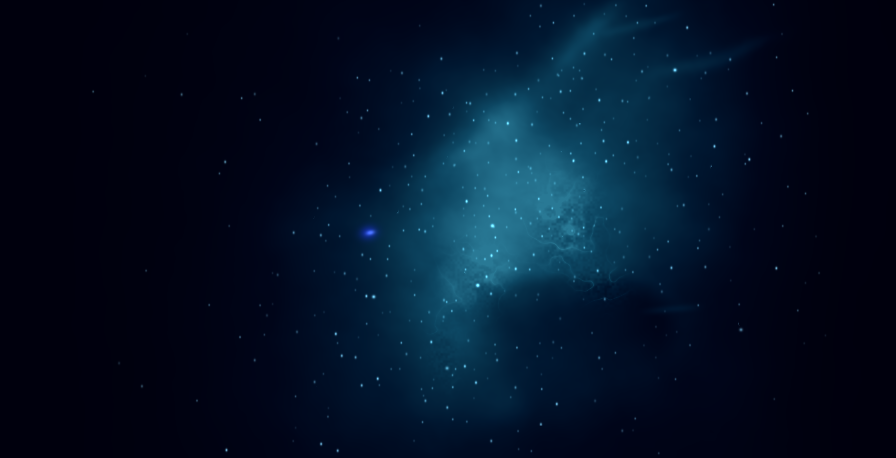
This background is drawn by a Shadertoy shader. Its source:

```glsl
// A teal nebula glowing on a near-black blue sky, with wisps and fine stars.
// Soft ellipses and tapered streaks sum to one light value, which noise
// roughens and a colour ramp tints; stars come from jittered grid cells.

#define CLOUD_AMOUNT 0.30
#define WARP_AMOUNT 0.07
#define FILAMENT_GAIN 0.30
#define STAR_GAIN 0.75
#define STAR_RADIUS 0.0024
#define GRAIN_GAIN 0.16

float hash(vec2 p) {
    vec3 q = fract(vec3(p.xyx) * 0.1031);
    q += dot(q, q.yzx + 33.33);
    return fract((q.x + q.y) * q.z);
}

float noise(vec2 p) {
    vec2 i = floor(p), f = fract(p);
    f = f * f * (3.0 - 2.0 * f);
    return mix(mix(hash(i), hash(i + vec2(1, 0)), f.x),
               mix(hash(i + vec2(0, 1)), hash(i + vec2(1, 1)), f.x), f.y);
}

float fbm(vec2 p) {
    float sum = 0.0, amp = 0.5;
    for (int i = 0; i < 5; i++) {
        sum += amp * noise(p);
        p = mat2(1.6, 1.2, -1.2, 1.6) * p + 7.3;
        amp *= 0.5;
    }
    return sum;
}

// Soft ellipse turned by an angle
float glow(vec2 p, vec2 centre, vec2 radius, float angle) {
    float c = cos(angle), s = sin(angle);
    vec2 q = mat2(c, -s, s, c) * (p - centre) / radius;
    return exp(-dot(q, q));
}

// Soft line from a to b, fading at both ends
float streak(vec2 p, vec2 a, vec2 b, float width) {
    vec2 ab = b - a;
    float t = clamp(dot(p - a, ab) / dot(ab, ab), 0.0, 1.0);
    float d = length(p - a - ab * t) / width;
    return exp(-d * d) * (0.15 + 3.4 * t * (1.0 - t));
}

float dotStar(vec2 offset, float radius) {
    float r = max(radius, 0.55 / iResolution.y);
    return exp(-dot(offset, offset) / (r * r));
}

// One jittered star per grid cell, kept with the given chance
float starLayer(vec2 p, float cells, float chance, float radius) {
    vec2 id = floor(p * cells);
    vec2 jitter = 0.2 + 0.6 * vec2(hash(id + 3.7), hash(id + 19.1));
    float power = hash(id + 41.3);
    vec2 offset = (fract(p * cells) - jitter) / cells;
    offset.y *= 0.75;
    return step(hash(id + 71.9), chance) * (0.25 + power * power) * dotStar(offset, radius);
}

vec3 ramp(float light) {
    vec3 c = mix(vec3(0.0, 0.0, 0.05), vec3(0.0, 0.02, 0.10), clamp(light * 5.0, 0.0, 1.0));
    c = mix(c, vec3(0.0, 0.09, 0.19), clamp(light * 5.0 - 1.0, 0.0, 1.0));
    c = mix(c, vec3(0.02, 0.18, 0.28), clamp(light * 5.0 - 2.0, 0.0, 1.0));
    c = mix(c, vec3(0.05, 0.28, 0.39), clamp(light * 5.0 - 3.0, 0.0, 1.0));
    return mix(c, vec3(0.13, 0.42, 0.53), clamp(light * 5.0 - 4.0, 0.0, 1.4));
}

void mainImage(out vec4 fragColor, in vec2 fragCoord) {
    // Height units, stretched to keep the layout on other aspects
    vec2 p = fragCoord / iResolution.xy * vec2(1.954, 1.0);
    vec2 bend = vec2(fbm(p * 4.0), fbm(p * 4.0 + 31.0)) - 0.48;
    vec2 w = p + WARP_AMOUNT * bend;

    // Broad haze, bright core and lower lobes
    float light = 0.24 * glow(w, vec2(1.12, 0.48), vec2(0.72, 0.85), 0.0);
    light += 0.43 * glow(w, vec2(1.17, 0.56), vec2(0.56, 0.34), 0.72);
    light += 0.30 * glow(w, vec2(1.19, 0.58), vec2(0.24, 0.19), 0.5);
    light += 0.20 * glow(w, vec2(1.04, 0.43), vec2(0.10, 0.17), -0.25);
    light += 0.13 * glow(w, vec2(0.97, 0.25), vec2(0.09, 0.16), 0.0);
    light += 0.10 * glow(w, vec2(1.10, 0.13), vec2(0.05, 0.05), 0.0);

    // Diagonal beam and the thin trails at the upper right
    light += 0.22 * streak(w, vec2(0.92, 0.57), vec2(1.42, 1.02), 0.045);
    light += 0.16 * streak(w, vec2(1.22, 0.85), vec2(1.37, 0.99), 0.018);
    light += 0.16 * streak(w, vec2(1.40, 0.83), vec2(1.74, 0.92), 0.016);
    light += 0.12 * streak(w, vec2(1.32, 0.92), vec2(1.47, 0.96), 0.009);
    light += 0.14 * streak(p, vec2(1.40, 0.32), vec2(1.53, 0.33), 0.008);

    // Dark bay with a crisp arched top
    float arch = length((w - vec2(1.25, 0.28)) / vec2(0.25, 0.14));
    light -= 0.17 * (1.0 - smoothstep(0.72, 1.08, arch)) * smoothstep(0.16, 0.34, p.y);

    // Cloud texture and side falloff
    light *= 1.0 + CLOUD_AMOUNT * 2.0 * (fbm(w * vec2(5.0, 6.0) + 5.0) - 0.48);
    light *= smoothstep(-0.2, 0.85, p.x) * (1.0 - 0.85 * smoothstep(1.55, 1.88, p.x));

    // Thin filaments in a few bright pockets
    float ridge = 1.0 - abs(2.0 * noise(p * 22.0 + bend * 9.0) - 1.0);
    float pockets = glow(p, vec2(1.24, 0.51), vec2(0.06, 0.08), 0.0)
                  + glow(p, vec2(1.31, 0.38), vec2(0.05, 0.035), -0.5)
                  + 0.7 * glow(p, vec2(1.04, 0.39), vec2(0.06, 0.06), 0.0)
                  + 0.7 * glow(p, vec2(0.97, 0.23), vec2(0.03, 0.06), 0.0);
    light += FILAMENT_GAIN * pockets * pow(ridge, 9.0);
    light += GRAIN_GAIN * pockets * (noise(p * 190.0) - 0.5);
    vec3 color = ramp(max(light, 0.0));

    // Scattered stars, denser where the cloud is bright
    float density = clamp(light, 0.0, 1.0);
    float stars = starLayer(p, 21.0, 0.55 * density, STAR_RADIUS);
    stars += 0.6 * starLayer(p + 4.3, 43.0, 0.35 * density, STAR_RADIUS * 0.8);

    // Leading stars: position and brightness
    vec3 leads[6] = vec3[6](vec3(1.042, 0.377, 1.5), vec3(0.815, 0.352, 1.2), vec3(1.074, 0.507, 1.1),
        vec3(1.472, 0.847, 1.3), vec3(0.975, 0.196, 0.8), vec3(1.616, 0.280, 0.8));
    for (int i = 0; i < 6; i++) stars += leads[i].z * dotStar(p - leads[i].xy, STAR_RADIUS * 1.5);
    color += STAR_GAIN * stars * vec3(0.50, 0.80, 0.88);

    // Small violet-blue spark
    vec2 spark = vec2(0.804, 0.492);
    color += vec3(0.06, 0.05, 0.42) * glow(p, spark, vec2(0.018, 0.014), 0.2);
    color += vec3(0.25, 0.30, 0.45) * glow(p, spark + vec2(0.004, 0.0), vec2(0.009, 0.005), 0.2);
    fragColor = vec4(clamp(color, 0.0, 1.0), 1.0);
}
```
